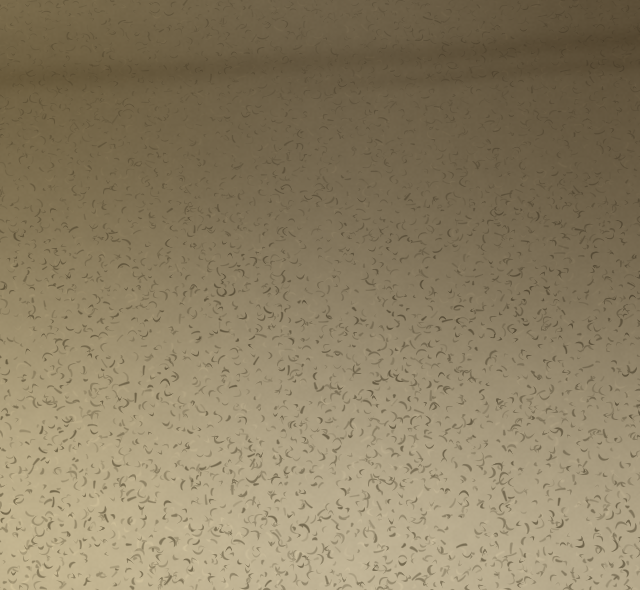
This texture is drawn by a WebGL 2 fragment shader. Its source:

```glsl
#version 300 es
precision highp float;
// A pale speckled floor fading into soft shade toward the top.
// Layers of jittered grid cells each hold one short bent fleck; smooth
// gradients and tilted shadow bands light the base, noise varies the density.

uniform vec2 u_resolution;
out vec4 fragColor;

const vec3 SHADE = vec3(0.415, 0.363, 0.270);
const vec3 LIT = vec3(0.715, 0.665, 0.550);
const vec3 FLECK_TINT = vec3(0.56, 0.54, 0.48);

float hash(vec2 p) {
    return fract(sin(dot(p, vec2(127.1, 311.7))) * 43758.5453);
}

float valueNoise(vec2 p) {
    vec2 cell = floor(p);
    vec2 f = fract(p);
    f = f * f * (3.0 - 2.0 * f);
    float low = mix(hash(cell), hash(cell + vec2(1.0, 0.0)), f.x);
    float high = mix(hash(cell + vec2(0.0, 1.0)), hash(cell + vec2(1.0, 1.0)), f.x);
    return mix(low, high, f.y);
}

float fractalNoise(vec2 p) {
    float sum = 0.0;
    float weight = 0.5;
    for (int i = 0; i < 3; i++) {
        sum += weight * valueNoise(p);
        p = p * 2.03 + 17.0;
        weight *= 0.5;
    }
    return sum / 0.875;
}

// Distance to a bent, tapered stroke centred on the origin.
float strokeDistance(vec2 p, float angle, float halfLength, float radius, float bend) {
    float c = cos(angle);
    float s = sin(angle);
    p = vec2(c * p.x + s * p.y, c * p.y - s * p.x);
    p.y += bend * (p.x * p.x / halfLength - 0.4 * halfLength);
    float along = clamp(p.x, -halfLength, halfLength);
    float taper = 1.0 - 0.4 * (along / halfLength * 0.5 + 0.5);
    return length(p - vec2(along, 0.0)) - radius * taper;
}

// Strongest fleck coverage at p, one candidate per grid cell.
float fleckLayer(vec2 p, float cellSize, float density, float thickness, float soft, float seed) {
    vec2 home = floor(p / cellSize);
    float cover = 0.0;
    for (int j = -1; j <= 1; j++) {
        for (int i = -1; i <= 1; i++) {
            vec2 cell = home + vec2(i, j);
            vec2 key = cell + seed;
            vec2 jitter = vec2(hash(key + 3.1), hash(key + 7.7));
            vec2 centre = (cell + jitter) * cellSize;
            float clump = fractalNoise(centre * 9.0 + seed);
            float present = step(hash(key + 11.3), density * (0.45 + 1.1 * clump));
            float size = hash(key + 19.9);
            float halfLength = mix(0.0015, 0.0085, size * size);
            float radius = thickness * mix(0.65, 1.25, hash(key + 23.5));
            float angle = 6.2832 * hash(key + 29.3);
            float bend = 1.6 * (hash(key + 31.7) - 0.5);
            float d = strokeDistance(p - centre, angle, halfLength, radius, bend);
            float strength = mix(0.35, 1.0, hash(key + 37.1));
            cover = max(cover, present * strength * (1.0 - smoothstep(-soft, soft, d)));
        }
    }
    return cover;
}

// Soft streak around a height, with a given half width.
float band(float y, float centre, float width) {
    float d = (y - centre) / width;
    return exp(-d * d);
}

// Base light: shade above, brightness below, tilted shadow streaks near the top.
vec3 floorLight(vec2 uv) {
    float drift = fractalNoise(uv * vec2(3.0, 4.0)) - 0.5;
    float height = uv.y + 0.06 * (uv.x - 0.5) + 0.05 * drift;
    float light = 1.06 * smoothstep(0.87, 0.0, height);
    light += 0.10 * smoothstep(0.9, 1.0, uv.y) * (1.0 - uv.x);
    light += 0.07 - 0.14 * smoothstep(0.55, 1.0, uv.x);
    float tilted = uv.y - 0.07 * uv.x + 0.012 * drift;
    float streaks = 0.13 * band(tilted, 0.862, 0.022);
    streaks += 0.10 * band(tilted, 0.822, 0.014) * smoothstep(0.3, 0.7, uv.x);
    light -= streaks + 0.12 * smoothstep(0.75, 1.05, uv.y) * uv.x;
    vec3 colour = mix(SHADE, LIT, light);
    float warmth = 1.0 - smoothstep(0.0, 0.55, uv.x);
    return colour + warmth * vec3(0.008, 0.002, -0.022);
}

void main() {
    vec2 uv = gl_FragCoord.xy / u_resolution;
    vec2 p = gl_FragCoord.xy / u_resolution.y;
    float soft = max(0.0016, 0.8 / u_resolution.y);
    vec3 colour = floorLight(uv);

    // Flecks shrink and fade toward the shaded far end.
    float near = 1.0 - smoothstep(0.1, 1.0, uv.y);
    vec2 ground = vec2(p.x, p.y + 0.15 * p.y * p.y);
    float thickness = mix(0.0013, 0.0023, near);
    float dark = fleckLayer(ground, 0.021, 0.62, thickness, soft, 5.0);
    dark = max(dark, fleckLayer(ground + 0.37, 0.025, 0.55, thickness, soft, 61.0));
    dark = max(dark, 0.6 * fleckLayer(ground + 0.71, 0.017, 0.45, thickness * 0.8, soft, 113.0));
    float pale = fleckLayer(ground + 0.53, 0.023, 0.4, thickness, soft * 1.4, 171.0);

    float contrast = mix(0.38, 0.88, smoothstep(0.0, 0.75, near));
    colour *= 1.0 + 0.07 * pale;
    colour *= mix(vec3(1.0), FLECK_TINT, dark * contrast);

    // Faint mottling and fine grain.
    colour *= 1.0 + 0.035 * (fractalNoise(p * 45.0) - 0.5);
    colour += 0.012 * (valueNoise(p * 260.0) - 0.5);
    fragColor = vec4(clamp(colour, 0.0, 1.0), 1.0);
}
```
